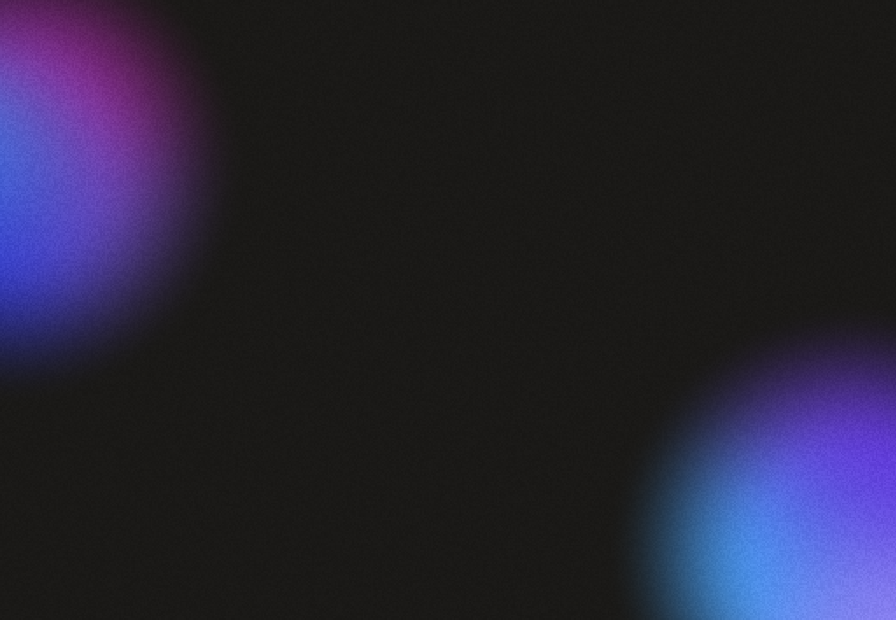
Reproduce this background procedurally as a WebGL 1 fragment shader.

```glsl
precision highp float;
// Two soft, many-coloured orbs glow at opposite edges of a near-black field.
// Each orb blends Gaussian colour spots, fades out with a radial mask,
// and receives fine film grain; lengths are fractions of the canvas height.

uniform vec2 u_resolution;

const vec3 CHARCOAL = vec3(0.102, 0.098, 0.090);
const float GRAIN_ROWS = 354.0;

float hash(vec2 cell) {
    vec3 q = fract(vec3(cell.xyx) * 0.1031);
    q += dot(q, q.yzx + 33.33);
    return fract((q.x + q.y) * q.z);
}

// Colour premultiplied by its Gaussian weight, with the weight in alpha.
vec4 spot(vec2 p, vec2 centre, float spread, vec3 colour) {
    vec2 d = (p - centre) / spread;
    return vec4(colour, 1.0) * exp(-dot(d, d));
}

vec3 blendSpots(vec4 sum) {
    return sum.rgb / max(sum.a, 0.00001);
}

float orbMask(vec2 p, vec2 centre, float inner, float outer) {
    return 1.0 - smoothstep(inner, outer, length(p - centre));
}

// Origin at the lower left of the canvas.
vec3 leftTint(vec2 p) {
    vec4 sum = spot(p, vec2(-0.02, 0.77), 0.15, vec3(0.25, 0.52, 0.90));
    sum += spot(p, vec2(-0.03, 0.57), 0.19, vec3(0.18, 0.21, 0.80));
    sum += spot(p, vec2(0.21, 0.87), 0.17, vec3(0.61, 0.14, 0.54));
    sum += spot(p, vec2(0.06, 0.99), 0.15, vec3(0.56, 0.13, 0.56));
    sum += spot(p, vec2(0.20, 0.64), 0.17, vec3(0.41, 0.29, 0.71));
    return blendSpots(sum);
}

// Origin at the lower right of the canvas.
vec3 rightTint(vec2 p) {
    vec4 sum = spot(p, vec2(-0.26, 0.12), 0.19, vec3(0.26, 0.61, 0.93));
    sum += spot(p, vec2(-0.01, 0.24), 0.17, vec3(0.37, 0.20, 0.87));
    sum += spot(p, vec2(-0.02, 0.00), 0.15, vec3(0.58, 0.53, 0.95));
    sum += spot(p, vec2(-0.13, 0.37), 0.17, vec3(0.42, 0.22, 0.79));
    return blendSpots(sum);
}

void main() {
    vec2 p = gl_FragCoord.xy / u_resolution.y;
    vec2 fromRight = p - vec2(u_resolution.x / u_resolution.y, 0.0);

    // Orbs over the dark field
    float leftGlow = orbMask(p, vec2(0.01, 0.735), 0.14, 0.39);
    float rightGlow = orbMask(fromRight, vec2(-0.06, 0.105), 0.15, 0.41);
    vec3 colour = mix(CHARCOAL, leftTint(p), leftGlow);
    colour = mix(colour, rightTint(fromRight), rightGlow);

    // Film grain, stronger where the light is
    float grain = hash(floor(p * GRAIN_ROWS)) - 0.5;
    colour += grain * mix(0.014, 0.05, max(leftGlow, rightGlow));

    gl_FragColor = vec4(clamp(colour, 0.0, 1.0), 1.0);
}
```
